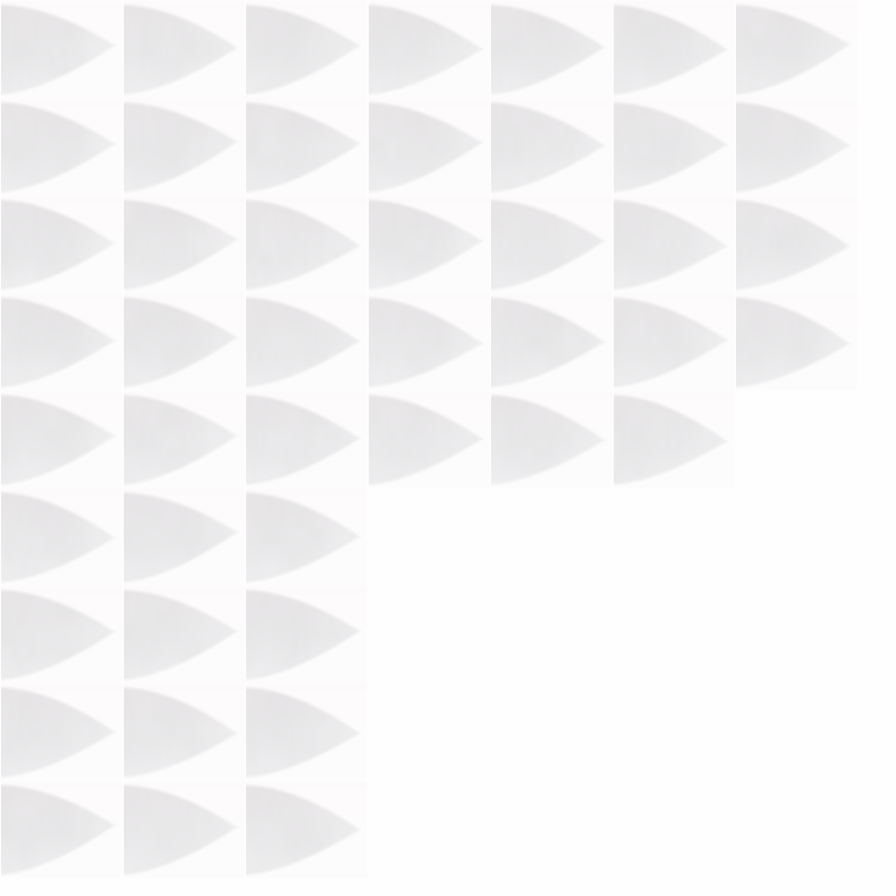
Give the GLSL for this pattern, as a WebGL 1 fragment shader.

```glsl
precision highp float;

uniform vec2 u_resolution;

float hash(vec2 p) {
  return fract(sin(dot(p, vec2(127.1, 311.7))) * 43758.5453);
}

float valueNoise(vec2 p) {
  vec2 i = floor(p);
  vec2 f = fract(p);
  f = f * f * (3.0 - 2.0 * f);
  return mix(mix(hash(i), hash(i + vec2(1.0, 0.0)), f.x),
             mix(hash(i + vec2(0.0, 1.0)), hash(i + 1.0), f.x), f.y);
}

// Number of filled cells in a row, counted from the top
float filledColumns(float row) {
  if (row < 3.5) return 7.0;
  if (row < 4.5) return 6.0;
  return row < 8.5 ? 3.0 : 0.0;
}

// Signed depth inside a blade pointing right, in cell heights
float bladeDepth(vec2 q, float tipHeight) {
  float s = max(q.x, 0.0) / 0.955;
  float upper = mix(0.035, tipHeight, pow(s, 1.8));
  float lower = mix(0.985, tipHeight, pow(s, 1.6));
  float slope = 0.65 * s;
  return min(q.y - upper, lower - q.y) / sqrt(1.0 + slope * slope);
}

vec3 bladeColor(vec2 q, vec2 cell) {
  vec3 color = mix(vec3(0.905, 0.897, 0.902), vec3(0.915, 0.914, 0.920), q.y);
  color += 0.022 * smoothstep(0.45, 0.95, q.x);
  color += 0.014 * smoothstep(0.55, 1.0, q.y);
  // Faint clouding and vertical streaks
  color += 0.012 * (valueNoise(q * vec2(5.0, 4.0) + cell * 17.0) - 0.5);
  color += 0.006 * (valueNoise(q * vec2(24.0, 6.0) + cell * 31.0) - 0.5);
  return color;
}

void main() {
  vec2 uv = gl_FragCoord.xy / u_resolution;
  vec2 cellSize = vec2(0.1367, 0.10885);
  vec2 grid = vec2(uv.x, 1.0 - uv.y) / cellSize;
  vec2 cell = floor(grid);
  vec2 q = fract(grid);
  vec2 pixel = 1.0 / (u_resolution * cellSize);

  // Pale tile, slightly warm along its top
  vec3 color = mix(vec3(0.992, 0.982, 0.984), vec3(0.990), smoothstep(0.0, 0.7, q.y));

  // Soft blade with a tip that shifts between repeats
  float tipHeight = 0.49 + 0.08 * (hash(cell + 3.0) - 0.5);
  float depth = bladeDepth(q, tipHeight);
  float blade = smoothstep(-0.015, 0.045, depth);
  color = mix(color, bladeColor(q, cell), blade);

  // Thin white seams on the left and top of each tile
  vec2 seam = smoothstep(vec2(0.010, 0.005) - 0.5 * pixel,
                         vec2(0.010, 0.005) + 0.5 * pixel, q);
  float tile = seam.x * seam.y * step(cell.x + 0.5, filledColumns(cell.y));

  gl_FragColor = vec4(mix(vec3(0.997), color, tile), 1.0);
}
```
